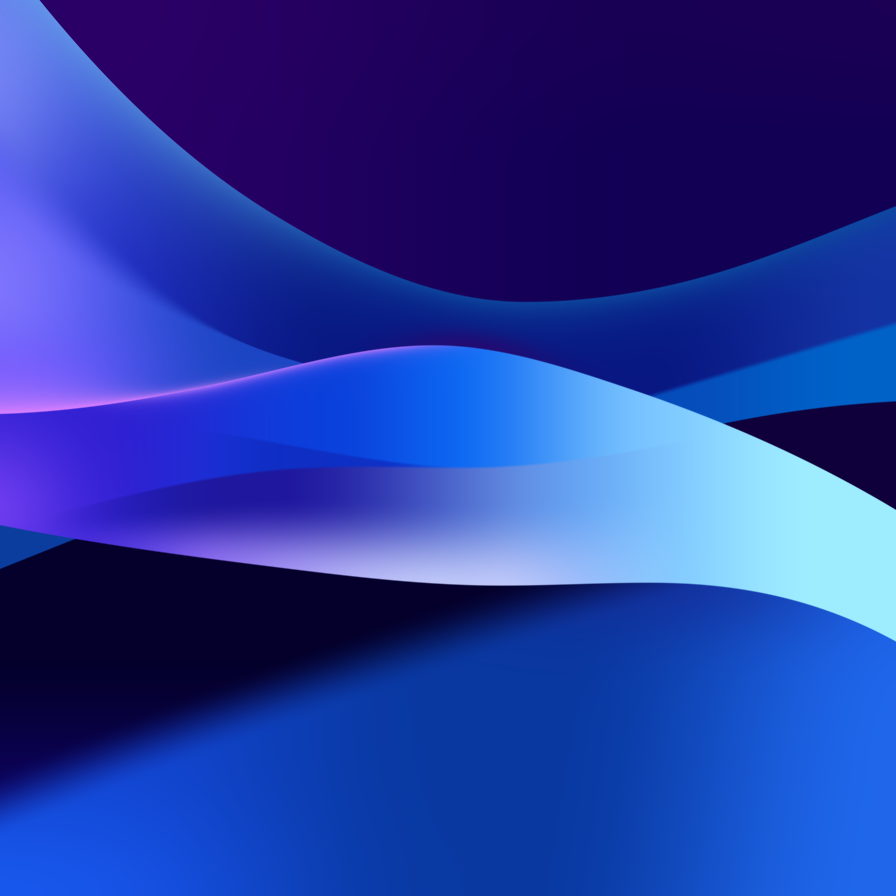
Reproduce this background procedurally as a Shadertoy shader.

```glsl
// Flowing satin ribbons over a dark violet backdrop.
// Each edge is a chain of cubic bends (x, height, slope); sheets are painted
// back to front, shaded by their distance from those edges.

// Cubic between two knots, continued as straight lines outside them.
float bend(float x, vec3 a, vec3 b) {
    float c = clamp(x, a.x, b.x), w = b.x - a.x;
    float t = (c - a.x) / w, s = 1. - t;
    float h = s * s * (1. + 2. * t) * a.y + t * t * (3. - 2. * t) * b.y
            + w * t * s * (s * a.z - t * b.z);
    return h + (x - c) * (x < a.x ? a.z : b.z);
}

// Four bends joined smoothly at their knots.
float edge(float x, vec3 a, vec3 b, vec3 c, vec3 d, vec3 e) {
    if (x < b.x) return bend(x, a, b);
    if (x < c.x) return bend(x, b, c);
    if (x < d.x) return bend(x, c, d);
    return bend(x, d, e);
}

float ease(float a, float b, float x) { return smoothstep(a, b, x); }

// Soft coverage below an edge.
float below(float y, float h, float blur) { return ease(-blur, blur, h - y); }

// Round falloff with separate radii.
float glow(vec2 p, vec2 centre, vec2 radius) {
    vec2 q = (p - centre) / radius;
    return exp(-dot(q, q));
}

// Light fading with depth under an edge.
float rimLight(float depth, float size) { return exp(-max(depth, 0.) / size); }

vec3 backdrop(vec2 p) {
    vec3 col = mix(vec3(.16, 0, .4), vec3(.065, 0, .33), ease(.1, .75, p.x));
    return col + vec3(.04, 0, 0) * ease(.8, 1., p.y) * p.x;
}

// Broad dark band with a pale upper rim.
vec3 bandColor(vec2 p, float depth) {
    vec3 col = mix(vec3(.13, .18, .8), vec3(.03, .09, .51), ease(.05, .38, p.x));
    col = mix(col, vec3(.08, .2, .64), ease(.72, 1., p.x));
    col = mix(col, vec3(.46, .5, .96), glow(p, vec2(-.02, .93), vec2(.12, .2)));
    float t = ease(0., .5, p.x);
    vec3 rim = mix(vec3(.4, .62, .92), vec3(.05, .3, .63), t);
    return mix(col, rim, .85 * rimLight(depth, mix(.075, .022, t)));
}

// Left sheet glowing violet towards the ribbon.
vec3 sheetColor(vec2 p, float gap) {
    vec3 col = mix(vec3(.27, .32, .93), vec3(.1, .27, .76), ease(.04, .28, p.x));
    col = mix(col, vec3(.52, .47, 1), .9 * glow(p, vec2(-.02, .68), vec2(.13, .15)));
    col = mix(col, vec3(.45, .33, 1), .6 * glow(p, vec2(0, .58), vec2(.15, .05)));
    float pink = rimLight(gap, mix(.024, .004, ease(0., .2, p.x)));
    return mix(col, vec3(.86, .5, 1), pink * (1. - ease(.15, .35, p.x)));
}

// Ribbon body, from violet to icy cyan.
vec3 ribbonColor(vec2 p, float depth) {
    float x = p.x;
    vec3 col = mix(vec3(.18, .12, .82), vec3(.04, .25, .86), ease(.1, .38, x));
    col = mix(col, vec3(.05, .41, .95), ease(.36, .54, x));
    col = mix(col, vec3(.48, .77, 1), ease(.49, .74, x));
    col = mix(col, vec3(.62, .93, 1), ease(.7, .92, x));
    col = mix(col, vec3(.46, .25, .95), .9 * glow(p, vec2(-.02, .43), vec2(.1, .09)));
    float line = rimLight(depth, .006) * ease(.08, .25, x) * (1. - ease(.42, .55, x));
    return mix(col, vec3(.72, .46, 1), line);
}

// Underside: dark at the fold, pale at the bottom rim.
vec3 panelColor(float x, float v) {
    vec3 dark = mix(vec3(.12, .09, .62), vec3(.44, .65, .94), ease(.3, .68, x));
    vec3 pale = mix(vec3(.48, .32, .92), vec3(.76, .79, .98), ease(.12, .5, x));
    return mix(pale, dark, ease(-.08, .72, v));
}

// Lower sheet with a diagonal shadow.
vec3 floorColor(vec2 p) {
    vec3 lit = mix(vec3(.07, .27, .82), vec3(.035, .22, .63), ease(.1, .5, p.x));
    lit = mix(lit, vec3(.12, .4, .92), ease(.62, 1., p.x - .15 * (p.y - .2)));
    lit = mix(lit, vec3(.1, .36, .95), .8 * glow(p, vec2(0), vec2(.25, .1)));
    lit = mix(lit, vec3(.08, .16, .58), .7 * glow(p, vec2(.72, .36), vec2(.22, .07)));
    vec3 shade = mix(vec3(.05, .01, .38), vec3(.015, 0, .17), ease(.08, .27, p.y));
    float shadow = bend(p.x, vec3(0, .108, .42), vec3(.65, .345, .32));
    return mix(shade, lit, ease(-.035, .045, shadow - p.y));
}

void mainImage(out vec4 fragColor, in vec2 fragCoord) {
    vec2 p = fragCoord / iResolution.xy;
    float x = p.x, y = p.y, aa = 1. / iResolution.y;

    // Edge heights
    float rim = edge(x, vec3(0, 1.057, -1.35), vec3(.3, .764, -.62), vec3(.586, .663, 0), vec3(.781, .69, .27), vec3(1, .77, .39));
    float top = edge(x, vec3(0, .538, .03), vec3(.26, .5755, .235), vec3(.488, .6146, -.01), vec3(.7, .567, -.335), vec3(1, .431, -.6));
    float base = edge(x, vec3(0, .414, -.2), vec3(.3, .368, -.125), vec3(.56, .3464, 0), vec3(.73, .3496, -.005), vec3(1, .284, -.55));
    float fold = edge(x, vec3(0, .405, .38), vec3(.17, .453, .22), vec3(.3, .4745, .1), vec3(.52, .478, 0), vec3(.75, .505, .2));
    float crease = bend(x, vec3(.26, .514, -.16), vec3(.52, .478, -.02));
    float leftSheet = bend(x, vec3(0, .824, -1.1), vec3(.32, .6, -.3));
    float rightSheet = bend(x, vec3(.736, .561, .3), vec3(1, .639, .29));
    float gapTop = bend(x, vec3(.814, .5286, .2), vec3(1, .552, .05));

    // Back layers
    vec3 col = mix(backdrop(p), bandColor(p, rim - y), below(y, rim, aa));
    col = mix(col, vec3(.2, 0, .4), .6 * glow(vec2(x, y - top), vec2(.53, 0), vec2(.09, .018)));
    col = mix(col, sheetColor(p, y - top), below(y, leftSheet, mix(.05, aa, ease(0., .28, x))));
    vec3 blue = mix(vec3(.02, .3, .73), vec3(0, .38, .78), ease(.75, .95, x));
    col = mix(col, blue, below(y, rightSheet, .004));
    col = mix(col, vec3(.06, 0, .23), below(y, gapTop, aa));

    // Ribbon with its crease and underside
    vec3 ribbon = ribbonColor(p, top - y);
    float creaseFade = ease(.2, .32, x) * (1. - ease(.42, .53, x));
    ribbon = mix(ribbon, vec3(.06, .16, .74), .75 * creaseFade * below(y, crease, .002));
    float panelFade = ease(.04, .25, x) * (1. - ease(.55, .8, x));
    float across = (y - base) / max(fold - base, .01);
    ribbon = mix(ribbon, panelColor(x, across), panelFade * below(y, fold, .002));
    col = mix(col, ribbon, below(y, top, aa));

    // Floor and the sliver of light at the left
    vec3 ground = mix(vec3(.04, .24, .62), floorColor(p), below(y, .365 + .4 * x, aa));
    fragColor = vec4(mix(col, ground, below(y, base, aa)), 1);
}
```
